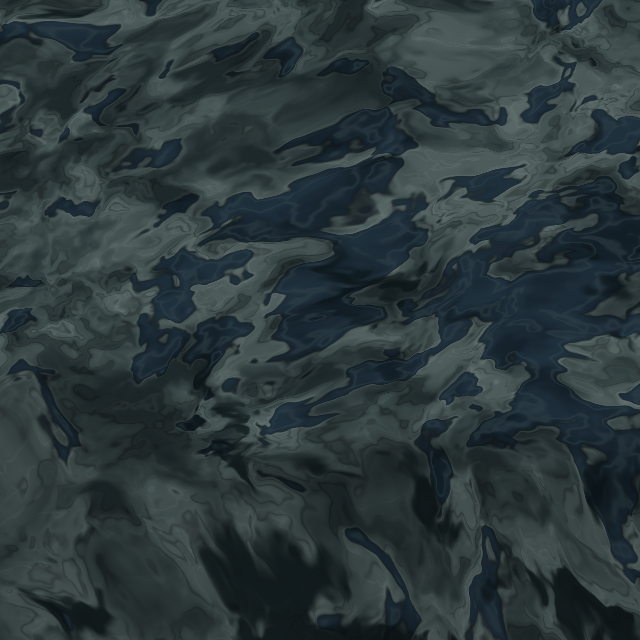
Reproduce this texture procedurally as a WebGL 1 fragment shader.

```glsl
precision highp float;
// Dark rippled water: grey-green reflections broken by small navy patches and black pools.
// Domain-warped noise, slanted and flattened far off, upright and coarser nearby,
// is cut into rimmed patches and soft contour veins.
uniform vec2 u_resolution;

float hash(vec2 p) {
  return fract(sin(dot(p, vec2(127.1, 311.7))) * 43758.5453);
}

float noise(vec2 p) {
  vec2 i = floor(p), f = fract(p);
  f = f * f * f * (f * (f * 6.0 - 15.0) + 10.0);
  return mix(mix(hash(i), hash(i + vec2(1.0, 0.0)), f.x),
             mix(hash(i + vec2(0.0, 1.0)), hash(i + 1.0), f.x), f.y);
}

float fbm(vec2 p) {
  float sum = 0.0, amp = 0.58;
  for (int i = 0; i < 3; i++) {
    sum += amp * noise(p);
    p = mat2(0.8, 0.6, -0.6, 0.8) * p * 2.03 + 7.3;
    amp *= 0.48;
  }
  return sum;
}

float bump(float x) {
  return exp(-x * x);
}

// x: field that is cut into patches, y: brightness of the reflections
vec2 ripples(vec2 q) {
  vec2 warp = vec2(fbm(q * 0.8 + 3.0), fbm(q * 0.8 + 17.0)) - 0.5;
  vec2 r = q + 1.9 * warp;
  return vec2(fbm(r * 0.75 + 61.0), fbm(r * 0.8 + 41.0));
}

void main() {
  vec2 p = gl_FragCoord.xy / u_resolution;
  vec2 bend = vec2(noise(p * 5.0), noise(p * 5.0 + 31.0)) - 0.5;
  float distant = smoothstep(0.25, 0.41, p.y + 0.2 * bend.x);

  // Two water surfaces, blended across the middle
  float slant = p.y - 0.36 * p.x + 0.12 * p.x * p.x;
  vec2 farPos = vec2(p.x * 18.0, slant * 31.0) + 2.0 * bend;
  vec2 nearPos = vec2(p.x * (10.0 + 8.0 * p.x) + 4.0 * p.y, p.y * 14.0) + 1.5 * bend;
  vec2 field = mix(ripples(nearPos + 90.0), ripples(farPos), distant);

  // Grey-green reflections with soft broad shading
  float broad = fbm(vec2(p.x * 4.0, slant * 7.0) + 12.0);
  float light = smoothstep(0.16, 0.78, field.y + 0.45 * (broad - 0.5));
  vec3 color = mix(vec3(0.115, 0.157, 0.165), vec3(0.305, 0.365, 0.362), light);

  // Soft dark veins along contours, and pale wisps
  float contour = abs(fract(field.y * 6.0) - 0.5) / 6.0;
  float vein = bump(contour / 0.02) * smoothstep(0.2, 0.7, noise(farPos * 0.7 + 5.0));
  color *= 1.0 - 0.25 * vein;
  float wisp = bump((fbm(farPos * 0.9 + 4.0 * field) - 0.5) / 0.035);
  color += 0.035 * wisp * light;

  // Navy patches, densest in a rising band and at the upper right
  float band = bump((p.y - 0.37 - 0.16 * p.x) / 0.11)
             + smoothstep(0.35, 0.6, p.x) * bump((p.y - 0.77) / 0.12);
  float inside = field.x - 0.66 + 0.13 * band + 0.25 * (noise(p * 7.0 + 3.0) - 0.5);
  vec3 navy = mix(vec3(0.07, 0.118, 0.15), vec3(0.12, 0.188, 0.24), light);
  float core = bump((inside - 0.11) / 0.03);
  navy = mix(navy, vec3(0.2, 0.265, 0.29), 0.5 * core);
  color += 0.04 * bump((inside + 0.055) / 0.03);
  color = mix(color, navy, smoothstep(-0.025, 0.025, inside));
  color *= 1.0 - 0.3 * bump(inside / 0.02);

  // Black pools, mostly nearby
  float depth = fbm(nearPos * vec2(0.4, 0.6) + 1.3 * field + 23.0);
  float pool = smoothstep(0.54, 0.67, depth - 0.13 * distant);
  color = mix(color, vec3(0.04, 0.077, 0.087), 0.85 * pool);

  // Shade falling over the foreground
  color *= mix(0.86, 1.0, distant);
  gl_FragColor = vec4(color, 1.0);
}
```
